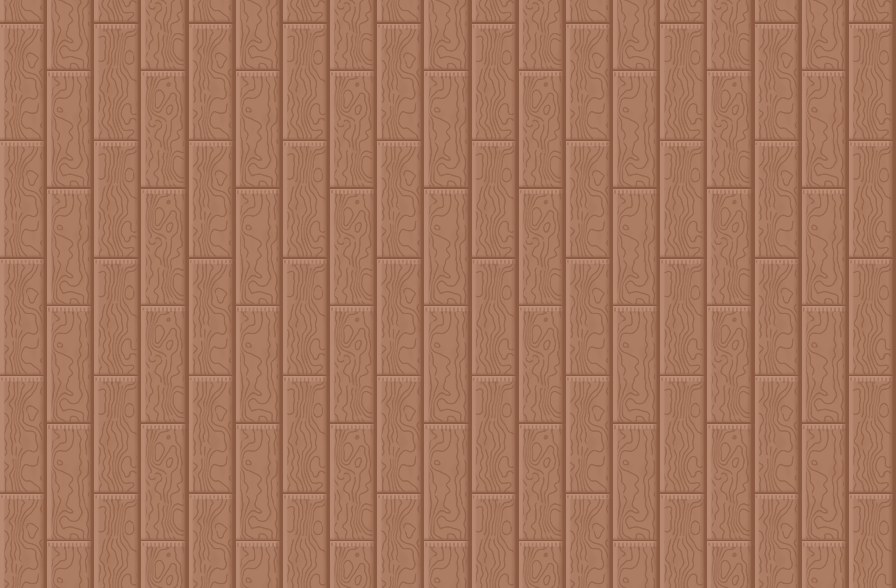
Write a Shadertoy shader that draws this texture.

```glsl
// Staggered vertical wooden planks with carved grain, knots and bevelled edges.
#define COLUMNS 19.0
#define ROWS 5.0
#define VARIANTS 4.0
#define STAGGER vec2(0.2, 0.604)
#define GRAIN_LINES 7.0
#define GRAIN_HALF_WIDTH 0.015
#define BEVEL 0.12
#define TEETH 12.0
#define WOOD vec3(0.675, 0.49, 0.39)
#define SHADE vec3(0.64, 0.44, 0.33)
#define LIGHT vec3(0.74, 0.56, 0.47)
#define DARK vec3(0.53, 0.34, 0.24)

vec2 hash2(vec2 p) {
    p = vec2(dot(p, vec2(127.1, 311.7)), dot(p, vec2(269.5, 183.3)));
    return fract(sin(p) * 43758.5);
}

vec2 gradientAt(vec2 cell) {
    return 2.0 * hash2(cell) - 1.0;
}

float gradientNoise(vec2 p) {
    vec2 i = floor(p), f = fract(p);
    vec2 u = f * f * f * (f * (f * 6.0 - 15.0) + 10.0);
    vec2 e = vec2(0.0, 1.0);
    float low = mix(dot(gradientAt(i), f),
                    dot(gradientAt(i + e.yx), f - e.yx), u.x);
    float high = mix(dot(gradientAt(i + e.xy), f - e.xy),
                     dot(gradientAt(i + e.yy), f - e.yy), u.x);
    return mix(low, high, u.y);
}

// Height field whose contours are the grain; p is in plank widths.
float grainField(vec2 p, float seed) {
    vec2 shift = vec2(seed * 17.0, seed * 9.0);
    float field = p.x * GRAIN_LINES;
    field += 2.4 * gradientNoise(p * vec2(2.0, 1.5) + shift);
    field += 1.1 * gradientNoise(p * vec2(4.0, 4.5) + shift + 40.0);
    for (float k = 0.0; k < 2.0; k++) {
        vec2 jitter = hash2(vec2(seed + 3.0, k + 5.0));
        vec2 knot = vec2(0.2 + 0.6 * jitter.x, 0.5 + 1.1 * k + 0.5 * jitter.y);
        vec2 d = (p - knot) / vec2(0.2, 0.36);
        field += 2.6 * exp(-dot(d, d));
    }
    return field;
}

void mainImage(out vec4 fragColor, in vec2 fragCoord) {
    vec2 uv = fragCoord / iResolution.xy;
    float pixel = COLUMNS / iResolution.x;

    // Plank layout: x runs left to right, y runs down from the top edge.
    float column = floor(uv.x * COLUMNS);
    float offset = mod(column, 2.0) < 0.5 ? STAGGER.x : STAGGER.y;
    float plankHeight = COLUMNS / ROWS * iResolution.y / iResolution.x;
    vec2 p = vec2(fract(uv.x * COLUMNS),
                  fract((1.0 - uv.y) * ROWS - offset) * plankHeight);
    float seed = mod(column, VARIANTS);
    float bottom = plankHeight - p.y;

    // Faint mottling.
    float mottle = gradientNoise(p * vec2(5.0, 2.5) + seed * 23.0);
    vec3 color = mix(WOOD, SHADE, smoothstep(-0.1, 0.6, mottle) * 0.4);

    // Grain lines of even width, seldom broken and faded where they crowd.
    float field = grainField(p, seed);
    vec2 step2 = vec2(0.01, 0.0);
    vec2 slopes = vec2(grainField(p + step2.xy, seed), grainField(p + step2.yx, seed)) - field;
    float slope = max(length(slopes) / step2.x, 2.0);
    float toLine = abs(fract(field) - 0.5) / slope;
    float line = 1.0 - smoothstep(GRAIN_HALF_WIDTH - 0.5 * pixel,
                                  GRAIN_HALF_WIDTH + 0.5 * pixel, toLine);
    float gaps = gradientNoise(p * vec2(4.0, 5.0) + seed * 31.0 + 70.0);
    line *= smoothstep(-0.4, -0.25, gaps);
    line *= 1.0 - 0.5 * smoothstep(12.0, 22.0, slope);
    line *= smoothstep(0.07, 0.1, p.x) * smoothstep(0.09, 0.12, 1.0 - p.x);
    line *= smoothstep(0.1, 0.14, p.y) * smoothstep(0.03, 0.06, bottom);
    color = mix(color, DARK, 0.55 * line);

    // Lit left and top edges.
    float litLeft = 1.0 - smoothstep(0.06, BEVEL, p.x);
    float litTop = 1.0 - smoothstep(0.09, BEVEL, p.y);
    color = mix(color, LIGHT, max(0.65 * litLeft, 0.9 * litTop));

    // Saw nicks hanging through the lit top band, each of its own length.
    float tooth = p.x * TEETH;
    float reach = 0.1 + 0.09 * hash2(vec2(floor(tooth), seed)).x;
    float nick = 1.0 - smoothstep(0.1, 0.35, abs(fract(tooth) - 0.5));
    nick *= smoothstep(0.01, 0.05, p.y) * (1.0 - smoothstep(reach - 0.03, reach, p.y));
    color = mix(color, DARK, 0.4 * nick);

    // Shadowed right edge and a thin bottom seam.
    float darkRight = 0.3 * smoothstep(0.82, 0.9, p.x) + 0.6 * smoothstep(0.89, 0.95, p.x);
    float darkBottom = 0.3 * (1.0 - smoothstep(0.04, 0.1, bottom))
                     + 0.6 * (1.0 - smoothstep(0.02, 0.05, bottom));
    color = mix(color, DARK, max(darkRight, darkBottom));

    fragColor = vec4(color, 1.0);
}
```
